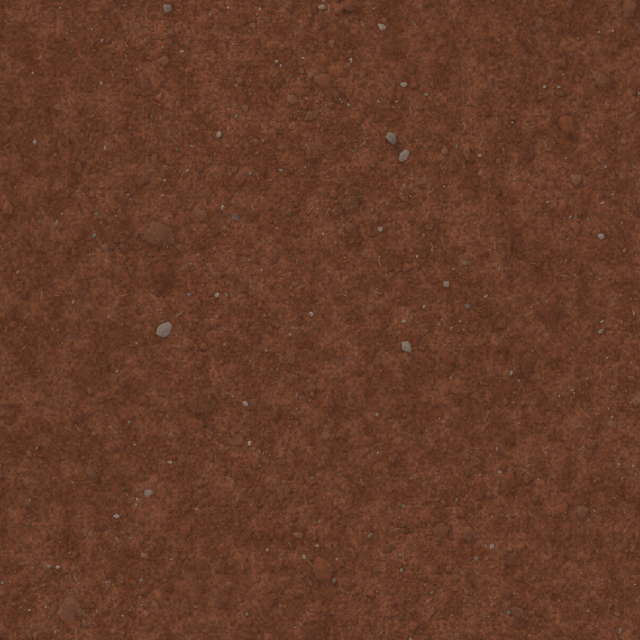
Write a Shadertoy shader that draws this texture.

```glsl
// Red-brown dirt with half-buried pebbles, grey stone chips and pale straw slivers.

vec4 hash4(vec2 p) {
    vec4 q = fract(p.xyxy * vec4(0.1031, 0.1030, 0.0973, 0.1099));
    q += dot(q, q.wzxy + 33.33);
    return fract((q.xxyz + q.yzzw) * q.zywx);
}

float noise(vec2 p) {
    vec2 i = floor(p), f = fract(p);
    f = f * f * (3.0 - 2.0 * f);
    return mix(mix(hash4(i).x, hash4(i + vec2(1, 0)).x, f.x),
               mix(hash4(i + vec2(0, 1)).x, hash4(i + vec2(1, 1)).x, f.x), f.y);
}

float fbm(vec2 p) {
    float sum = 0.0, amp = 0.5;
    for (int i = 0; i < 5; i++) {
        sum += amp * noise(p);
        p = mat2(1.6, 1.2, -1.2, 1.6) * p + 17.3;
        amp *= 0.5;
    }
    return sum;
}

mat2 rotation(float a) {
    return mat2(cos(a), sin(a), -sin(a), cos(a));
}

// Rounded convex chip: soft maximum over jittered facet planes
float chipDistance(vec2 p, float radius, vec2 seed) {
    float sum = 0.0;
    for (int i = 0; i < 7; i++) {
        vec4 h = hash4(seed + float(i) * 7.31);
        float a = (float(i) + 0.7 * h.x) * 0.8976;
        float plane = dot(p, vec2(cos(a), sin(a))) - radius * mix(0.65, 1.1, h.y);
        sum += exp(24.0 * plane);
    }
    return log(sum) / 24.0;
}

vec3 pebbleColor(vec4 h, float greyShare) {
    vec3 rust = mix(vec3(0.37, 0.205, 0.14), vec3(0.47, 0.275, 0.185), h.x);
    vec3 tan_ = mix(vec3(0.40, 0.27, 0.20), vec3(0.49, 0.34, 0.26), h.y);
    vec3 grey = mix(vec3(0.38, 0.34, 0.31), vec3(0.54, 0.49, 0.45), h.x);
    vec3 color = mix(rust, tan_, smoothstep(0.5, 0.95, h.z));
    return mix(color, grey, step(1.0 - greyShare, h.w));
}

// Lays one size of scattered pebbles over the ground
vec3 addPebbles(vec3 ground, vec2 uv, float scale, float density, float seed) {
    vec2 p = uv * scale + seed * 3.7;
    vec2 cell = floor(p);
    float aa = 0.8 * scale / iResolution.y;
    vec2 rough = vec2(noise(p * 6.0), noise(p * 6.0 + 40.0)) - 0.5;
    for (int k = 0; k < 9; k++) {
        vec2 id = cell + vec2(k % 3 - 1, k / 3 - 1);
        vec2 key = id + seed * 57.0;
        vec4 place = hash4(key), look = hash4(key + 211.0), tint = hash4(key + 503.0);
        if (place.z > density) continue;

        vec2 q = p - id - 0.2 - 0.6 * place.xy + 0.08 * rough;
        if (dot(q, q) > 0.9) continue;
        vec2 local = rotation(6.283 * look.x) * q;
        local.y *= mix(1.0, 1.8, look.y);
        float radius = mix(0.2, 0.42, look.z * look.z);
        float d = chipDistance(local, radius, key);

        // Contact shadow, then a faintly domed face lit from the upper left
        ground *= 1.0 - 0.15 * smoothstep(0.16, 0.0, d + 0.25 * dot(q, vec2(-0.5, 0.8)));
        float light = 1.0 + 0.20 * dot(q, vec2(-0.5, 0.8)) / radius;
        light *= 0.92 + 0.16 * noise(p * 9.0 + 9.0);
        vec3 face = pebbleColor(tint, 0.035) * light;
        float bury = tint.w > 0.965 ? 0.92 : mix(0.35, 0.9, look.w);
        ground = mix(ground, face, bury * smoothstep(aa, -aa, d));
    }
    return ground;
}

// Sparse thin bent fibres
vec3 addSlivers(vec3 ground, vec2 uv) {
    vec2 p = uv * 38.0;
    vec2 id = floor(p);
    vec4 h = hash4(id + 907.0), g = hash4(id + 1301.0);
    vec2 q = rotation(6.283 * h.z) * (fract(p) - 0.35 - 0.3 * h.xy);
    q.y += 1.2 * (g.x - 0.5) * q.x * q.x;
    float aa = 38.0 / iResolution.y;
    float d = length(vec2(max(abs(q.x) - mix(0.06, 0.24, g.y), 0.0), q.y)) - 0.018;
    float mask = smoothstep(aa, -aa, d) * step(h.w, 0.12);
    return mix(ground, mix(vec3(0.47, 0.36, 0.26), vec3(0.62, 0.51, 0.42), g.z), 0.75 * mask);
}

void mainImage(out vec4 fragColor, in vec2 fragCoord) {
    vec2 uv = fragCoord / iResolution.y;

    // Loose soil: broad tone drift, clumps and fine grit
    float drift = fbm(uv * 3.0 + 5.0);
    float clumps = fbm(uv * 45.0);
    float grit = noise(uv * 330.0) + noise(uv * 210.0 + 80.0) - 1.0;
    vec3 color = mix(vec3(0.355, 0.20, 0.13), vec3(0.435, 0.265, 0.185),
                     smoothstep(0.2, 0.8, clumps));
    color *= 1.0 + 0.17 * grit;

    // Pebbles from fine gravel to the few large stones, denser in patches
    float patchiness = mix(0.55, 1.35, smoothstep(0.3, 0.65, drift));
    color = addPebbles(color, uv, 150.0, 0.60 * patchiness, 1.0);
    color = addPebbles(color, uv, 95.0, 0.55 * patchiness, 2.0);
    color = addPebbles(color, uv, 58.0, 0.38 * patchiness, 3.0);
    color = addPebbles(color, uv, 34.0, 0.22 * patchiness, 4.0);
    color = addPebbles(color, uv, 16.0, 0.09, 5.0);
    color = addSlivers(color, uv);

    // Dust film ties stones and soil together
    color = mix(color, vec3(0.41, 0.245, 0.168), 0.12);
    color *= 0.96 + 0.12 * drift + 0.06 * grit;
    fragColor = vec4(color, 1.0);
}
```
